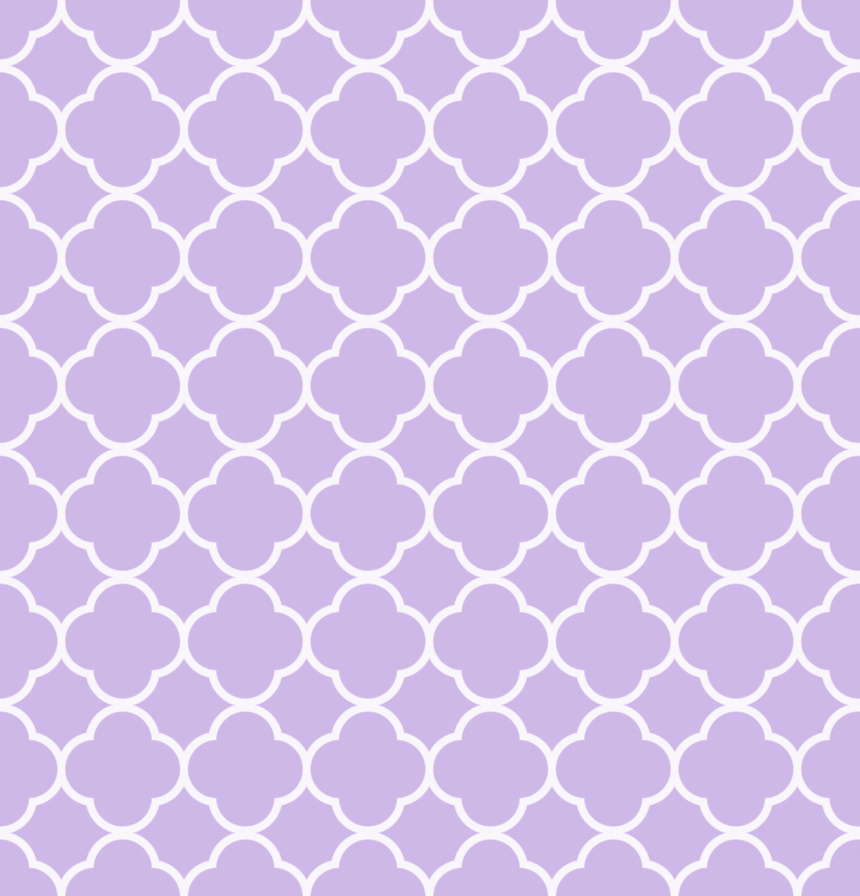
This pattern is drawn by a WebGL 1 fragment shader. Its source:

```glsl
precision highp float;
// Lilac quatrefoil trellis: rows of four-lobed outlines touching at their tips.

uniform vec2 u_resolution;

// Lengths are fractions of the canvas height.
const vec2 CELL = vec2(0.1369, 0.1427);
const vec2 FIRST_CENTER = vec2(0.0, -0.001);
const float LOBE_OFFSET = 0.0316;
const float INNER_RADIUS = 0.0325;
const float OUTER_RADIUS = 0.0415;

const vec3 LILAC = vec3(0.808, 0.722, 0.906);
const vec3 OFF_WHITE = vec3(0.978, 0.967, 0.985);

vec2 hashGradient(vec2 corner) {
    float h = fract(sin(dot(corner, vec2(127.1, 311.7))) * 43758.5);
    float angle = 6.28318 * h;
    return vec2(cos(angle), sin(angle));
}

float gradientNoise(vec2 p) {
    vec2 i = floor(p);
    vec2 f = p - i;
    vec2 w = f * f * f * (f * (f * 6.0 - 15.0) + 10.0);
    float a = dot(hashGradient(i), f);
    float b = dot(hashGradient(i + vec2(1.0, 0.0)), f - vec2(1.0, 0.0));
    float c = dot(hashGradient(i + vec2(0.0, 1.0)), f - vec2(0.0, 1.0));
    float d = dot(hashGradient(i + vec2(1.0)), f - vec2(1.0));
    return mix(mix(a, b, w.x), mix(c, d, w.x), w.y);
}

// Position relative to the nearest cell center.
vec2 repeatCentered(vec2 p, vec2 cell) {
    return (fract(p / cell + 0.5) - 0.5) * cell;
}

// Distance to the nearest of the four lobe centers.
float lobeDistance(vec2 p, float offset) {
    vec2 q = abs(p);
    return min(length(q - vec2(offset, 0.0)), length(q - vec2(0.0, offset)));
}

// Coverage of the band between two radii, with softened edges.
float band(float dist, float inner, float outer, float softness) {
    return smoothstep(inner - softness, inner + softness, dist)
         * (1.0 - smoothstep(outer - softness, outer + softness, dist));
}

void main() {
    vec2 p = gl_FragCoord.xy / u_resolution.y;
    float softness = max(1.0 / u_resolution.y, 0.0012);

    vec2 local = repeatCentered(p - FIRST_CENTER, CELL);
    float dist = lobeDistance(local, LOBE_OFFSET);
    float outline = band(dist, INNER_RADIUS, OUTER_RADIUS, softness);

    // Very faint mottling of the print
    float mottle = 0.006 * gradientNoise(p * 90.0);
    vec3 color = mix(LILAC, OFF_WHITE, outline) + mottle;

    gl_FragColor = vec4(color, 1.0);
}
```
